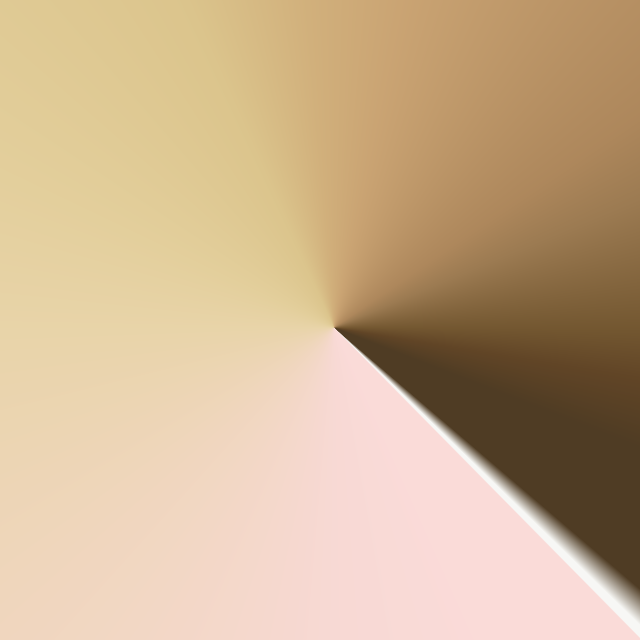
Reproduce this background procedurally as a Shadertoy shader.

```glsl
const float TAU = 6.2831853;
const vec2 CENTRE = vec2(0.522, 0.488);   // apex of the conic sweep
const float SEAM_ANGLE = -45.4;           // degrees, where the sweep starts
const float SEAM_SOFTNESS = 0.8;          // in output samples

const vec3 SHEEN    = vec3(0.97, 0.97, 0.96);
const vec3 SHADOW   = vec3(0.31, 0.235, 0.14);
const vec3 UMBER    = vec3(0.38, 0.27, 0.15);
const vec3 WALNUT   = vec3(0.45, 0.34, 0.19);
const vec3 BRONZE   = vec3(0.61, 0.48, 0.32);
const vec3 COPPER   = vec3(0.68, 0.53, 0.36);
const vec3 TAN      = vec3(0.79, 0.64, 0.45);
const vec3 OCHRE    = vec3(0.82, 0.69, 0.485);
const vec3 GOLD     = vec3(0.86, 0.77, 0.55);
const vec3 STRAW    = vec3(0.89, 0.81, 0.61);
const vec3 CREAM    = vec3(0.91, 0.83, 0.66);
const vec3 PEACH    = vec3(0.94, 0.84, 0.745);
const vec3 ROSE     = vec3(0.97, 0.85, 0.83);
const vec3 BLUSH    = vec3(0.98, 0.857, 0.847);

// Colour stops, in degrees counterclockwise from the seam
const int STOPS = 16;
const float STOP_ANGLE[STOPS] = float[STOPS](
    0.0, 1.2, 4.9, 24.0, 36.0, 45.0, 68.0, 80.0,
    123.0, 140.0, 160.0, 200.0, 225.0, 268.0, 315.0, 340.0);
const vec3 STOP_COLOUR[STOPS] = vec3[STOPS](
    SHEEN, SHEEN, SHADOW, SHADOW, UMBER, WALNUT, BRONZE, COPPER,
    TAN, OCHRE, GOLD, STRAW, CREAM, PEACH, ROSE, BLUSH);

vec3 sweepColour(float angle) {
    vec3 colour = STOP_COLOUR[0];
    for (int i = 1; i < STOPS; i++) {
        float blend = (angle - STOP_ANGLE[i - 1]) / (STOP_ANGLE[i] - STOP_ANGLE[i - 1]);
        colour = mix(colour, STOP_COLOUR[i], clamp(blend, 0.0, 1.0));
    }
    return colour;
}

// Counterclockwise angle in degrees, from 0 to 360
float sweepAngle(vec2 p) {
    return fract(atan(p.y, p.x) / TAU) * 360.0;
}

void mainImage(out vec4 fragColor, in vec2 fragCoord) {
    // Rotate so that the seam lies along the positive x axis
    vec2 offset = fragCoord / iResolution.xy - CENTRE;
    float seam = radians(SEAM_ANGLE);
    vec2 along = vec2(cos(seam), sin(seam));
    vec2 p = vec2(dot(offset, along), dot(offset, vec2(-along.y, along.x)));

    vec3 colour = sweepColour(sweepAngle(p));

    // Smooth the hard jump across the seam
    float width = SEAM_SOFTNESS / min(iResolution.x, iResolution.y);
    if (p.x > 0.0 && abs(p.y) < width) {
        vec3 upper = sweepColour(sweepAngle(vec2(p.x, max(p.y, 0.0))));
        colour = mix(BLUSH, upper, smoothstep(-width, width, p.y));
    }

    fragColor = vec4(colour, 1.0);
}
```
